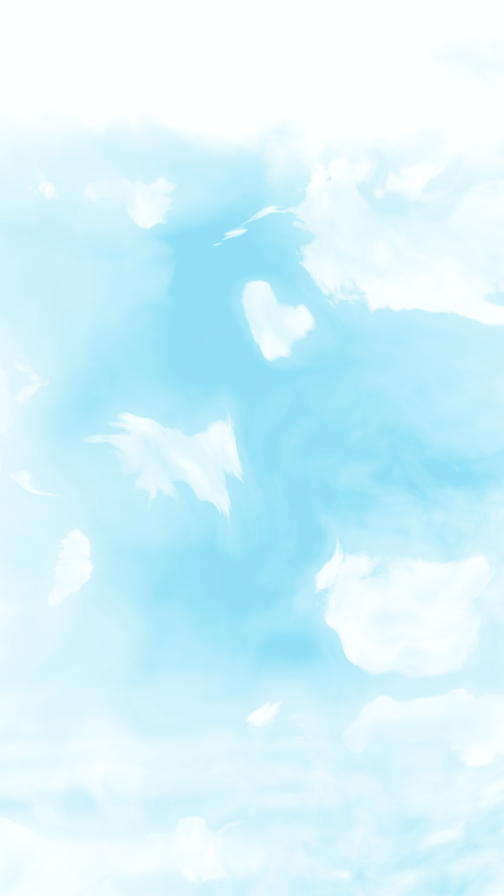
A Shadertoy shader for this texture:

```glsl
// Pale watercolour sky: white haze above, a soft cyan well in the middle, torn clouds.
// One tone value (0 white, 1 deep cyan) is built from soft ellipses and warped
// fractal noise, then coloured through a five step ramp.

float hash(vec2 cell) {
    vec3 q = fract(vec3(cell.xyx) * 0.1031);
    q += dot(q, q.yzx + 33.33);
    return fract((q.x + q.y) * q.z);
}

float valueNoise(vec2 p) {
    vec2 cell = floor(p);
    vec2 f = fract(p);
    f = f * f * f * (f * (f * 6.0 - 15.0) + 10.0);
    float low = mix(hash(cell), hash(cell + vec2(1, 0)), f.x);
    float high = mix(hash(cell + vec2(0, 1)), hash(cell + vec2(1, 1)), f.x);
    return mix(low, high, f.y);
}

// Fractal noise centred on zero
float fbm(vec2 p, int octaves) {
    float sum = 0.0;
    float gain = 0.5;
    for (int i = 0; i < octaves; i++) {
        sum += gain * (valueNoise(p) - 0.5);
        p = mat2(1.6, 1.2, -1.2, 1.6) * p + 17.3;
        gain *= 0.5;
    }
    return sum;
}

// Soft elliptical falloff, one at the centre
float softBlob(vec2 uv, vec2 centre, vec2 radius) {
    vec2 q = (uv - centre) / radius;
    return exp(-dot(q, q));
}

// Cloud masses: centre xy, radius zw
const vec4 CLOUDS[9] = vec4[9](
    vec4(0.27, 0.785, 0.15, 0.030), vec4(0.32, 0.49, 0.19, 0.055),
    vec4(0.00, 0.53, 0.17, 0.095), vec4(0.10, 0.36, 0.035, 0.065),
    vec4(0.84, 0.75, 0.25, 0.060), vec4(0.56, 0.63, 0.06, 0.028),
    vec4(0.86, 0.33, 0.18, 0.060), vec4(0.88, 0.20, 0.34, 0.030),
    vec4(0.15, 0.06, 0.50, 0.040));

// Deeper blue openings: centre xy, radius zw
const vec4 OPENINGS[7] = vec4[7](
    vec4(0.90, 0.48, 0.11, 0.045), vec4(0.64, 0.28, 0.14, 0.022),
    vec4(0.18, 0.55, 0.08, 0.060), vec4(0.20, 0.115, 0.40, 0.014),
    vec4(0.96, 0.95, 0.12, 0.035), vec4(0.44, 0.73, 0.14, 0.090),
    vec4(0.85, 0.03, 0.30, 0.050));

// Strongest cloud cover; positive inside a torn outline
float cloudCover(vec2 uv, float tear) {
    float cover = -9.0;
    for (int i = 0; i < 9; i++) {
        vec4 c = CLOUDS[i];
        cover = max(cover, 1.0 - length((uv - c.xy) / c.zw));
    }
    return cover + tear;
}

float openingDepth(vec2 uv) {
    float depth = 0.0;
    for (int i = 0; i < 7; i++) {
        depth += softBlob(uv, OPENINGS[i].xy, OPENINGS[i].zw);
    }
    return depth;
}

vec3 skyRamp(float tone) {
    vec3 steps[5] = vec3[5](
        vec3(0.985, 1.00, 1.00), vec3(0.89, 0.97, 0.99), vec3(0.81, 0.95, 0.99),
        vec3(0.71, 0.92, 0.98), vec3(0.58, 0.88, 0.97));
    float s = tone * 5.0 - 0.5;
    vec3 colour = steps[0];
    for (int i = 1; i < 5; i++) {
        colour = mix(colour, steps[i], clamp(s - float(i) + 1.0, 0.0, 1.0));
    }
    return colour;
}

void mainImage(out vec4 fragColor, in vec2 fragCoord) {
    vec2 uv = fragCoord / iResolution.xy;
    vec2 p = fragCoord / iResolution.y;

    // Noise layers: slow warp, broad wash, torn edges, crumbs, level streaks
    vec2 warp = vec2(fbm(p * 5.0 + 3.1, 4), fbm(p * 5.0 + 41.7, 4));
    float wash = fbm(p * 5.5 + warp * 1.5 + 8.0, 5);
    float torn = fbm(p * 15.0 + warp * 4.0 + 23.0, 6);
    float crumbs = fbm(p * 42.0 + warp * 6.0, 4);
    float streaks = fbm(p * vec2(4.0, 24.0) + warp, 5);

    // Broad cyan well, paler below
    float low = 1.0 - smoothstep(0.10, 0.38, uv.y);
    float tone = 0.20 + 0.78 * softBlob(uv + warp * 0.12, vec2(0.49, 0.52), vec2(0.50, 0.36));
    tone += wash * 0.45 + torn * 0.14 + streaks * mix(0.10, 0.40, low) - 0.06 * low;

    // Blue openings with ragged borders
    vec2 bent = uv + warp * vec2(0.20, 0.10);
    tone += 0.26 * openingDepth(bent) * clamp(1.0 + 3.0 * torn, 0.0, 1.6);

    // Crumbled texture toward the lower and upper right
    float rough = softBlob(uv, vec2(0.95, 0.04), vec2(0.50, 0.13))
                + softBlob(uv, vec2(0.85, 0.86), vec2(0.35, 0.08))
                + softBlob(uv, vec2(0.90, 0.42), vec2(0.25, 0.12));
    tone += crumbs * (0.05 + 0.55 * rough);

    // Clouds: crisp bright rims inside a faint halo
    float cover = cloudCover(bent, torn * 2.2 + wash * 0.8);
    float body = smoothstep(0.0, 0.28, cover) * clamp(0.72 + torn * 1.2, 0.0, 1.0);
    float halo = smoothstep(-0.9, 0.3, cover) * 0.28;
    tone = mix(tone, 0.12 + crumbs * 0.12, max(body, halo));

    // White haze across the top, thinner at the right corner
    float haze = smoothstep(0.79, 0.90, uv.y + wash * 0.12 + torn * 0.10);
    haze *= 1.0 - 0.45 * softBlob(bent, vec2(0.98, 0.95), vec2(0.16, 0.05));
    tone = mix(tone, 0.03, haze);

    fragColor = vec4(skyRamp(tone), 1.0);
}
```
